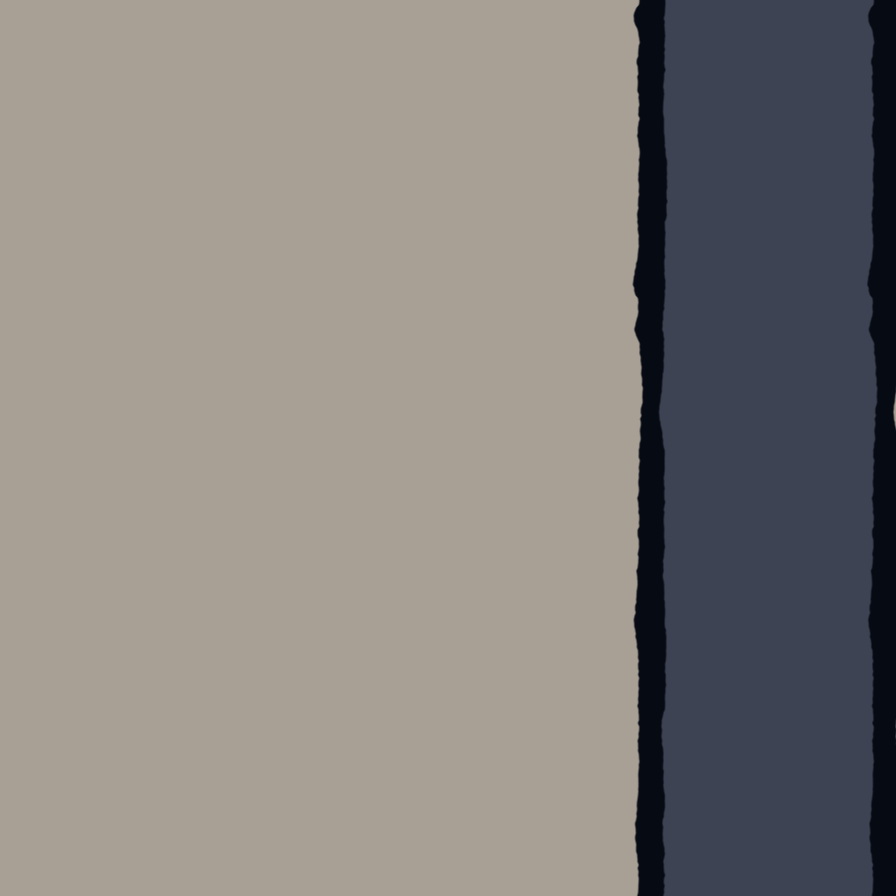
Give the GLSL for this background, as a Shadertoy shader.

```glsl
// Flat taupe field with a slate band at the right, bordered by rough ink strokes.

float hash(float n) {
    return fract(sin(n * 127.1) * 43758.55);
}

float noise(float x) {
    float cell = floor(x), f = fract(x);
    return mix(hash(cell), hash(cell + 1.0), f * f * (3.0 - 2.0 * f)) - 0.5;
}

// Soft bulge of an edge around a height
float bump(float y, float center, float width) {
    float d = (y - center) / width;
    return exp(-d * d);
}

// Fine torn-paper wobble, layered from coarse to fine
float roughness(float y, float seed) {
    float sum = 0.0, frequency = 28.0, amplitude = 0.0022;
    for (int i = 0; i < 4; i++) {
        sum += amplitude * noise(y * frequency + seed);
        frequency *= 2.1;
        amplitude *= 0.8;
    }
    return sum;
}

float leftEdge(float y) {
    return 0.7125 + roughness(y, 11.0)
        - 0.0065 * bump(y, 0.981, 0.011)
        - 0.0050 * bump(y, 0.686, 0.018)
        - 0.0050 * bump(y, 0.632, 0.011)
        + 0.0040 * bump(y, 0.555, 0.045)
        - 0.0050 * bump(y, 0.310, 0.026)
        - 0.0035 * bump(y, 0.070, 0.030);
}

float rightEdge(float y) {
    return 0.7410 + 0.8 * roughness(y, 73.0)
        + 0.0040 * bump(y, 0.785, 0.045)
        + 0.0015 * bump(y, 0.680, 0.025)
        - 0.0045 * bump(y, 0.540, 0.032)
        + 0.0025 * bump(y, 0.275, 0.045)
        - 0.0025 * bump(y, 0.190, 0.016);
}

void mainImage(out vec4 fragColor, in vec2 fragCoord) {
    vec2 uv = fragCoord / iResolution.xy;
    float soft = max(1.0 / iResolution.x, 0.0015);
    vec3 taupe = vec3(0.659, 0.625, 0.585);
    vec3 slate = vec3(0.245, 0.263, 0.325);
    vec3 ink = vec3(0.022, 0.038, 0.073);

    // Flat fills, with their seams hidden below the strokes
    float band = step(0.727, uv.x) * step(uv.x, 0.988);
    vec3 color = mix(taupe, slate, band);

    // The same ragged stroke on both sides of the band
    float inner = leftEdge(uv.y), outer = rightEdge(uv.y);
    for (int i = 0; i < 2; i++) {
        float x = uv.x - 0.2617 * float(i);
        float stroke = smoothstep(-soft, soft, x - inner)
                     * smoothstep(-soft, soft, outer - x);
        color = mix(color, ink, stroke);
    }

    fragColor = vec4(color, 1.0);
}
```
